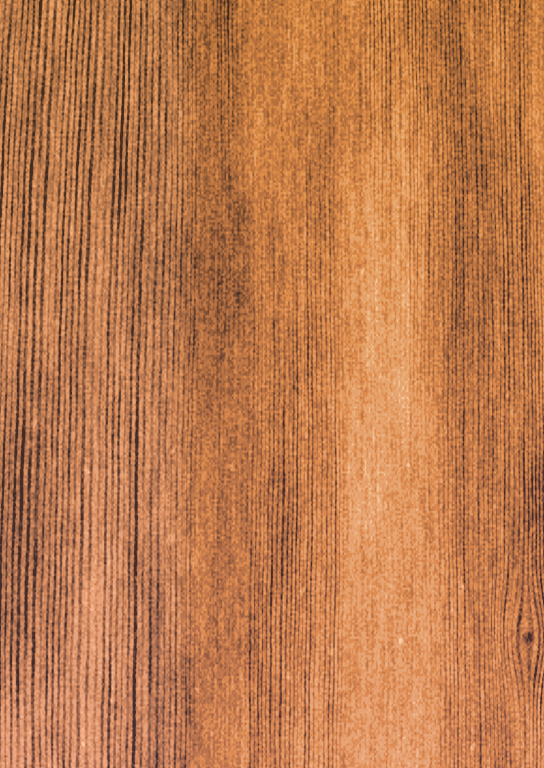
Reproduce this texture procedurally as a WebGL 1 fragment shader.

```glsl
precision highp float;
// Weathered softwood board: dense dark growth rings on the left, finer and
// fainter ones on the right, bent by layered sines and a small knot. A tone is
// summed from rings, stains, fibres, grain and cellular chips, then coloured.

#define RING_COUNT 82.0
#define EXTRA_RINGS 42.0
#define RING_WIDTH 0.19
#define RING_DEPTH 0.56
#define BASE_TONE 0.60
#define STAIN 0.62
#define FIBRE 0.26
#define GRAIN 0.42
#define KNOT vec2(0.97, 0.17)
#define CHIP_SHARE 0.10

uniform vec2 u_resolution;

float hash(vec2 p) {
  vec3 q = fract(vec3(p.xyx) * 0.1031);
  q += dot(q, q.yzx + 33.33);
  return fract((q.x + q.y) * q.z);
}

float noise(vec2 p) {
  vec2 i = floor(p), f = fract(p);
  f = f * f * (3.0 - 2.0 * f);
  return mix(mix(hash(i), hash(i + vec2(1, 0)), f.x),
             mix(hash(i + vec2(0, 1)), hash(i + vec2(1, 1)), f.x), f.y);
}

float layeredNoise(vec2 p) {
  float sum = 0.0, weight = 0.5;
  for (int i = 0; i < 4; i++) {
    sum += weight * noise(p);
    p = p * 2.1 + 17.3;
    weight *= 0.5;
  }
  return sum / 0.9375;
}

// Sparse chips: one jittered, tilted oval in some cells.
float chips(vec2 p) {
  vec2 cell = floor(p);
  float cover = 0.0;
  for (int j = -1; j <= 1; j++) {
    for (int i = -1; i <= 1; i++) {
      vec2 c = cell + vec2(i, j);
      vec2 d = p - c - vec2(hash(c + 3.1), hash(c + 7.7));
      d.x += d.y * (hash(c + 5.3) - 0.5);
      float radius = 0.05 + 0.06 * hash(c + 1.9);
      float oval = 1.0 - smoothstep(0.4, 1.3, length(d * vec2(1.0, 0.6)) / radius);
      cover = max(cover, oval * step(hash(c + 11.0), CHIP_SHARE));
    }
  }
  return cover;
}

// Position across the grain after the bends and the bulge round the knot.
float bendGrain(vec2 uv) {
  float x = uv.x - 0.035 * uv.y * uv.y * (1.0 - smoothstep(0.0, 0.5, uv.x));
  x += 0.005 * sin(2.6 * uv.y + 4.0 * uv.x + 1.0);
  x += 0.0016 * sin(9.0 * uv.y + 13.0 * uv.x);
  x += 0.0005 * sin(47.0 * uv.y + 60.0 * uv.x);
  vec2 d = uv - KNOT;
  return x - 0.8 * d.x * exp(-d.x * d.x / 0.0016 - d.y * d.y / 0.004);
}

vec3 woodColour(float t) {
  vec3 c = mix(vec3(0.27, 0.17, 0.15), vec3(0.39, 0.25, 0.19), smoothstep(0.0, 0.12, t));
  c = mix(c, vec3(0.55, 0.34, 0.22), smoothstep(0.10, 0.28, t));
  c = mix(c, vec3(0.73, 0.45, 0.27), smoothstep(0.25, 0.50, t));
  c = mix(c, vec3(0.87, 0.55, 0.30), smoothstep(0.48, 0.74, t));
  c = mix(c, vec3(0.90, 0.64, 0.43), smoothstep(0.72, 0.90, t));
  return mix(c, vec3(0.97, 0.80, 0.62), smoothstep(0.95, 1.25, t));
}

void main() {
  vec2 uv = gl_FragCoord.xy / u_resolution;
  float across = bendGrain(uv);
  float ridged = 1.0 - smoothstep(0.29, 0.38, across);

  // Growth rings: each has its own width and depth, some fade along the board.
  float rings = RING_COUNT * across + EXTRA_RINGS * max(across - 0.34, 0.0);
  rings += 0.25 * sin(rings * 0.7) + 0.2 * sin(rings * 0.23);
  float id = floor(rings);
  float variation = hash(vec2(id, 4.0));
  float soft = 0.10 + 0.35 * RING_COUNT / u_resolution.x;
  float width = RING_WIDTH * (0.75 + 0.5 * variation);
  float ring = 1.0 - smoothstep(width - soft, width + soft, abs(fract(rings) - 0.5));
  float group = smoothstep(0.48, 0.75, noise(vec2(across * 17.0, 2.0 + uv.y * 0.7)));
  float fade = 0.55 + 0.75 * noise(vec2(id * 3.7, uv.y * 9.0));
  float depth = mix(0.16 + 0.55 * group, 0.95, ridged) * (0.65 + 0.6 * variation);

  // Broad stains, pale streaks and the lighter lower end.
  float stain = layeredNoise(vec2(across * 6.0, uv.y * 3.2) + 4.0) - 0.5;
  float streak = noise(vec2(across * 38.0, uv.y * 1.6)) - 0.5;
  float pale = exp(-pow((uv.x - 0.69) / 0.10, 2.0));
  float brown = exp(-pow((uv.x - 0.87) / 0.07, 2.0) - pow((uv.y - 0.62) / 0.28, 2.0));
  float tone = BASE_TONE + STAIN * stain + 0.16 * streak + 0.17 * pale - 0.13 * brown;
  tone += 0.20 * (0.5 - uv.y) + 0.05 * ridged;

  // Fine fibres and grain.
  tone += FIBRE * (noise(vec2(across * 210.0, uv.y * 26.0)) - 0.5);
  tone += GRAIN * (noise(uv * vec2(290.0, 330.0)) - 0.5);
  tone -= RING_DEPTH * ring * depth * fade;

  // Knot heart and chips.
  vec2 knot = (uv - KNOT) * vec2(1.0, 1.41);
  tone -= 0.4 * (1.0 - smoothstep(0.004, 0.016, length(knot)));
  tone += 0.35 * chips(uv * vec2(17.0, 24.0)) * (1.0 - 0.6 * uv.y);

  vec3 colour = woodColour(tone);
  float grey = dot(colour, vec3(0.3, 0.59, 0.11));
  colour = mix(colour, vec3(grey) * vec3(1.32, 0.91, 0.70), 0.45 * ridged);
  colour += vec3(0.01, 0.0, 0.07) * (0.5 - uv.y);
  gl_FragColor = vec4(clamp(colour, 0.0, 1.0), 1.0);
}
```
